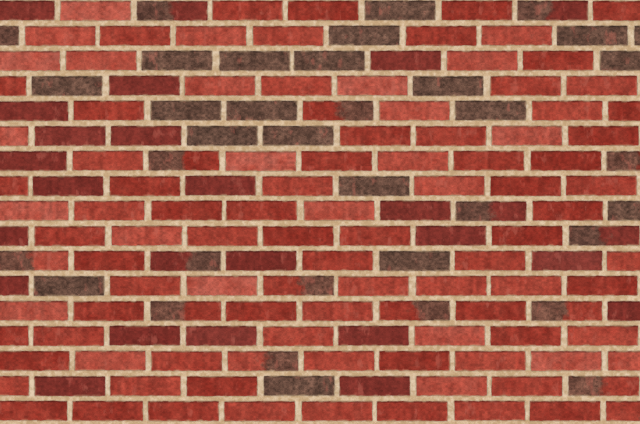
Give the GLSL for this texture, as a Shadertoy shader.

```glsl
const vec2 PITCH = vec2(0.1798, 0.0590);   // brick plus joint, in canvas heights
const vec2 JOINT = vec2(0.0145, 0.0138);   // mortar widths
const float TOP_JOINT = -0.0043;
const float EVEN_SHIFT = 0.1667;
const float ODD_SHIFT = 0.0745;
const float TOP_DRIFT = 0.030;             // sideways slip of the top courses
const float CORNER = 0.002;
const float EDGE_WEAR = 0.0026;
const float BURNT_SHARE = 0.13;
const float HALF_BURNT_SHARE = 0.08;
const float GRAIN = 0.34;
const vec3 DEEP_RED = vec3(0.54, 0.18, 0.14);
const vec3 RED = vec3(0.68, 0.29, 0.23);
const vec3 PALE_RED = vec3(0.74, 0.40, 0.34);
const vec3 MAROON = vec3(0.44, 0.18, 0.16);
const vec3 BURNT = vec3(0.39, 0.30, 0.25);
const vec3 TAN = vec3(0.80, 0.67, 0.51);
const vec3 CREAM = vec3(0.85, 0.76, 0.65);

float hash(vec2 p) {
    vec3 q = fract(p.xyx * 0.1031);
    q += dot(q, q.yzx + 33.33);
    return fract((q.x + q.y) * q.z);
}

float noise(vec2 p) {
    vec2 i = floor(p), f = fract(p);
    f = f * f * (3.0 - 2.0 * f);
    return mix(mix(hash(i), hash(i + vec2(1, 0)), f.x),
               mix(hash(i + vec2(0, 1)), hash(i + vec2(1, 1)), f.x), f.y);
}

float fbm(vec2 p) {
    float sum = 0.0, gain = 0.5;
    for (int i = 0; i < 4; i++) {
        sum += gain * noise(p);
        p = p * 2.03 + 17.3;
        gain *= 0.5;
    }
    return sum / 0.9375;
}

float roundedBox(vec2 p, vec2 halfSize, float radius) {
    vec2 q = abs(p) - halfSize + radius;
    return length(max(q, 0.0)) + min(max(q.x, q.y), 0.0) - radius;
}

// Clay colour of one brick: fired tone, burnt areas, streaks and grain
vec3 brickFace(vec2 id, vec2 local, vec2 p) {
    float tone = hash(id + 3.7);
    float kind = hash(id + 41.3);
    float patches = fbm(p * 45.0 + id * 7.0);
    vec3 face = mix(DEEP_RED, RED, clamp(tone + 0.9 * (patches - 0.4), 0.0, 1.0));
    face = mix(face, PALE_RED, smoothstep(0.75, 1.0, tone) * patches);
    face = mix(face, MAROON, 0.7 * step(0.86, hash(id + 71.9)));

    float side = hash(id + 19.1) < 0.5 ? -1.0 : 1.0;
    float partial = smoothstep(-0.01, 0.015, side * local.x + 0.06 * (patches - 0.5));
    float burnt = kind < BURNT_SHARE ? 0.92
                : kind < BURNT_SHARE + HALF_BURNT_SHARE ? 0.8 * partial : 0.0;
    face = mix(face, BURNT * (0.75 + 0.5 * patches), burnt);

    float streak = noise(vec2(p.x * 110.0, p.y * 22.0) + id * 5.0);
    float grain = fbm(p * vec2(150.0, 180.0));
    face *= 1.0 + GRAIN * (1.0 + burnt) * (grain - 0.5) + 0.16 * (streak - 0.5);
    float bloom = smoothstep(0.62, 0.85, fbm(p * vec2(60.0, 35.0) + 91.0));
    return mix(face, PALE_RED, 0.45 * bloom);
}

void mainImage(out vec4 fragColor, in vec2 fragCoord) {
    vec2 p = fragCoord / iResolution.y;
    float soft = max(0.8 / iResolution.y, 0.0012);

    // Running bond, with courses counted from the top
    vec2 wall = vec2(p.x, 1.0 - p.y - TOP_JOINT);
    float row = floor(wall.y / PITCH.y);
    wall.x -= mix(EVEN_SHIFT, ODD_SHIFT, mod(row, 2.0))
            - TOP_DRIFT * (1.0 - smoothstep(0.0, 4.5, row))
            + 0.006 * (hash(vec2(row, 8.0)) - 0.5);
    vec2 id = vec2(floor(wall.x / PITCH.x), row);
    vec2 local = (fract(wall / PITCH) - 0.5) * PITCH;

    // Slightly uneven brick outline
    vec2 halfSize = 0.5 * (PITCH - JOINT);
    vec2 jitter = vec2(hash(id + 5.5), hash(id + 9.2)) - 0.5;
    local -= jitter * vec2(0.004, 0.0015);
    float d = roundedBox(local, halfSize, CORNER);
    d += EDGE_WEAR * (fbm(p * 95.0) - 0.5);

    // Sandy mortar, darker where it meets the clay
    float inUpright = smoothstep(0.002, -0.002, abs(local.y) - halfSize.y);
    float sand = fbm(p * 120.0 + 31.0);
    vec3 mortar = mix(TAN, CREAM, clamp(0.3 + 0.4 * inUpright + 1.6 * (sand - 0.5), 0.0, 1.0));
    mortar *= 0.92 + 0.16 * sand;
    mortar *= mix(0.82, 1.0, smoothstep(0.0, 0.004, d));

    // Brick with shaded top edge and dusty rim
    vec3 face = brickFace(id, local, p);
    face *= 1.0 - 0.30 * smoothstep(0.005, 0.0, local.y + halfSize.y);
    float dust = smoothstep(-0.005, 0.0, d) * smoothstep(0.45, 0.75, noise(p * 70.0 + 53.0));
    face = mix(face, TAN, 0.35 * dust);

    vec3 color = mix(mortar, face, smoothstep(soft, -soft, d));
    fragColor = vec4(clamp(color, 0.0, 1.0), 1.0);
}
```
